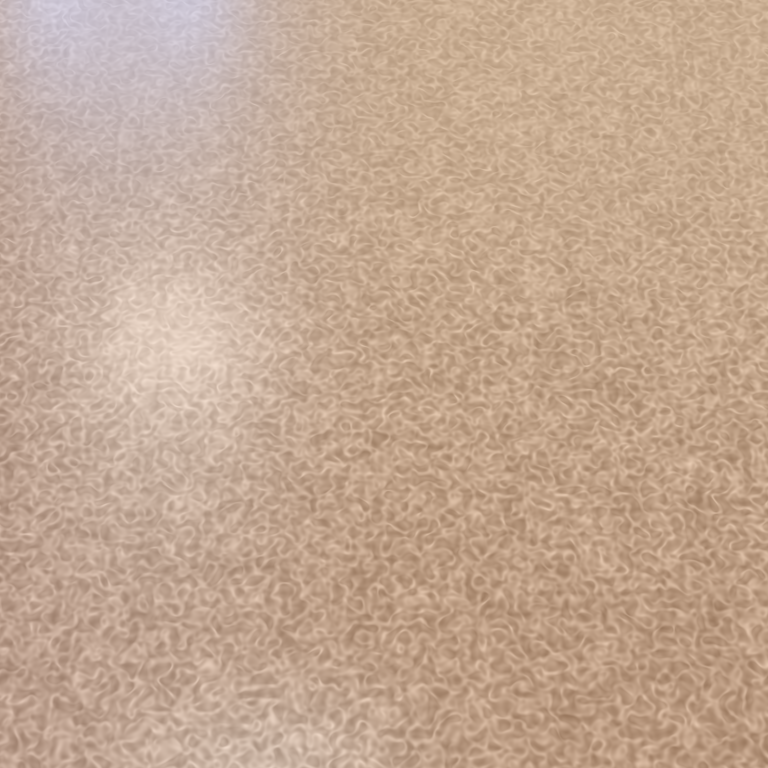
Give the GLSL for this texture, as a WebGL 1 fragment shader.

```glsl
precision highp float;
// Speckled beige floor seen at a slant, with soft reflections of lamp and window.
// Worm-like grains come from ridged, warped gradient noise that is foreshortened
// towards the top; Gaussian glows add the light and soften the grain beneath.

#define GRAIN_SCALE 54.0
#define GRAIN_CONTRAST 0.155
#define FORESHORTEN 0.42
#define WARP 0.35
#define FLOOR_NEAR vec3(0.725, 0.598, 0.498)
#define FLOOR_FAR vec3(0.785, 0.677, 0.570)
#define ROSE_SHADE vec3(0.715, 0.605, 0.550)
#define WINDOW_BLUE vec3(0.800, 0.805, 0.910)
#define LAMP_WARM vec3(0.915, 0.835, 0.775)
#define HALO_GREY vec3(0.815, 0.740, 0.685)

uniform vec2 u_resolution;

// Random unit vector for a lattice cell.
vec2 randomDirection(vec2 cell) {
  vec3 q = fract(cell.xyx * vec3(0.1031, 0.1030, 0.0973));
  q += dot(q, q.yzx + 33.33);
  float angle = 6.2832 * fract((q.x + q.y) * q.z);
  return vec2(cos(angle), sin(angle));
}

// Gradient noise, roughly -0.7 to 0.7.
float gradientNoise(vec2 p) {
  vec2 i = floor(p);
  vec2 f = p - i;
  vec2 u = f * f * f * (f * (f * 6.0 - 15.0) + 10.0);
  float a = dot(randomDirection(i), f);
  float b = dot(randomDirection(i + vec2(1.0, 0.0)), f - vec2(1.0, 0.0));
  float c = dot(randomDirection(i + vec2(0.0, 1.0)), f - vec2(0.0, 1.0));
  float d = dot(randomDirection(i + 1.0), f - 1.0);
  return mix(mix(a, b, u.x), mix(c, d, u.x), u.y);
}

// Soft elliptical spot of light.
float glow(vec2 p, vec2 centre, vec2 radius) {
  vec2 d = (p - centre) / radius;
  return exp(-dot(d, d));
}

// Curved light grains with finer dark and light specks, centred on zero.
float floorGrain(vec2 p) {
  vec2 bend = vec2(gradientNoise(p * 0.8 + 17.0), gradientNoise(p * 0.8 + 71.0));
  vec2 q = p + WARP * bend;
  float worm = 1.0 - smoothstep(0.0, 0.32, abs(gradientNoise(q + 130.0)));
  float broken = 0.75 + 0.7 * gradientNoise(p * 1.1 + 210.0);
  float specks = gradientNoise(q * 1.75 + 40.0);
  float blotches = gradientNoise(p * 0.35 + 90.0);
  return 0.8 * (worm * broken - 0.34) + 0.75 * specks + 0.3 * blotches;
}

void main() {
  vec2 uv = gl_FragCoord.xy / u_resolution;

  // Floor colour: darker nearby, rosier on the left.
  vec3 color = mix(FLOOR_NEAR, FLOOR_FAR, smoothstep(0.0, 1.0, uv.y));
  color = mix(color, ROSE_SHADE, 0.65 * (1.0 - smoothstep(0.0, 0.6, uv.x)));
  color += 0.012 * gradientNoise(uv * 5.0 + 8.0);

  // Window reflection: a pale veil with two brighter panes.
  float veil = glow(uv, vec2(0.17, 1.02), vec2(0.19, 0.30));
  float panes = glow(uv, vec2(0.07, 1.03), vec2(0.075, 0.13))
              + glow(uv, vec2(0.25, 1.03), vec2(0.065, 0.12));
  color = mix(color, WINDOW_BLUE, 0.62 * veil);
  color = mix(color, WINDOW_BLUE + 0.03, min(0.55 * panes, 1.0));

  // Lamp reflection with its long halo, and the light patch at the lower edge.
  float lamp = glow(uv, vec2(0.225, 0.555), vec2(0.105, 0.095));
  float halo = glow(uv, vec2(0.21, 0.50), vec2(0.16, 0.27));
  float patchLight = glow(uv, vec2(0.34, 0.0), vec2(0.20, 0.12));
  color = mix(color, HALO_GREY, 0.70 * halo);
  color = mix(color, LAMP_WARM, 0.78 * lamp);
  color = mix(color, HALO_GREY, 0.75 * patchLight);

  // Foreshortened grain, faded by distance and by the reflections.
  vec2 ground = vec2((uv.x - 0.5) * (1.0 + 0.3 * uv.y) + 1.0,
                     uv.y * (1.0 + FORESHORTEN * uv.y));
  float fade = mix(1.0, 0.62, smoothstep(0.35, 1.0, uv.y));
  fade *= 1.0 - 0.45 * max(lamp, max(veil, 0.5 * halo));
  float grain = floorGrain(ground * GRAIN_SCALE) * GRAIN_CONTRAST * fade;
  color += grain * vec3(0.96, 1.0, 1.02);

  gl_FragColor = vec4(clamp(color, 0.0, 1.0), 1.0);
}
```
